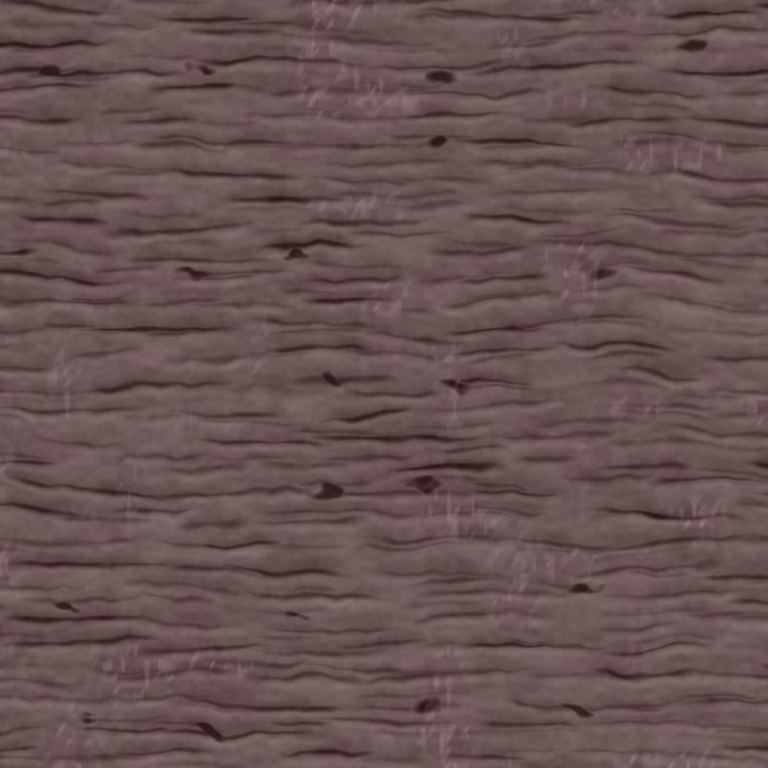
Write a WebGL 2 fragment shader that draws this texture.

```glsl
#version 300 es
precision highp float;
// Weathered brown bark: staggered rows of tapering horizontal cracks, each
// with a soft shadow above and a pale lip below, over mottled strips.
// Scattered ragged pits and patches of pale upright scratches break up the rows.
uniform vec2 u_resolution;
out vec4 fragColor;

float hash(vec2 p) {
    return fract(sin(dot(p, vec2(127.1, 311.7))) * 43758.5453);
}

float noise(vec2 p) {
    vec2 i = floor(p), f = fract(p);
    f = f * f * (3.0 - 2.0 * f);
    return mix(mix(hash(i), hash(i + vec2(1, 0)), f.x),
               mix(hash(i + vec2(0, 1)), hash(i + vec2(1, 1)), f.x), f.y);
}

// Returns crack darkness in x and lip brightness in y, for a grid of cells.
vec2 cracks(vec2 p, vec2 grid) {
    vec2 result = vec2(0.0);
    float row = floor(p.y * grid.y);
    for (int j = -1; j <= 1; j++) {
        float y = row + float(j);
        float stagger = hash(vec2(y, 7.3));
        float column = floor(p.x * grid.x + stagger);
        for (int i = -1; i <= 1; i++) {
            vec2 id = vec2(column + float(i), y);
            vec2 jitter = vec2(hash(id + 13.1), hash(id + 41.7)) - 0.5;
            vec2 centre = (id + 0.5 + jitter * 0.55 - vec2(stagger, 0.0)) / grid;
            vec2 d = p - centre;
            float halfLength = mix(0.32, 0.70, hash(id + 5.9)) / grid.x;
            d.y -= d.x * (hash(id + 23.3) - 0.5) * 0.14;
            float taper = smoothstep(1.0, 0.45, abs(d.x) / halfLength);
            // Thickness and depth swell and fade along the crack
            float swell = noise(vec2(p.x * 28.0, y * 3.7));
            float depth = taper * mix(0.45, 1.1, hash(id + 67.2)) * (0.7 + 0.5 * swell);
            float width = 0.0026 + 0.0026 * swell;
            float core = exp(-d.y * d.y / (width * width));
            float shadow = 0.55 * exp(-abs(d.y) / (d.y > 0.0 ? 0.011 : 0.004));
            float lip = exp(-pow((d.y + 0.010) / 0.0045, 2.0));
            result = max(result, vec2(max(core, shadow) * depth, lip * taper));
        }
    }
    return result;
}

// Sparse ragged holes, slanted and wider than tall.
float pits(vec2 p) {
    const vec2 grid = vec2(6.0, 7.0);
    vec2 id = floor(p * grid);
    vec2 jitter = vec2(hash(id + 3.1), hash(id + 9.4)) - 0.5;
    vec2 q = p - (id + 0.5 + jitter * 0.4) / grid;
    q /= vec2(0.029, 0.015) * mix(0.6, 1.0, hash(id + 17.6));
    q.x += q.y * (hash(id + 29.8) - 0.5) * 1.6;
    float r = length(q) + (noise(p * vec2(70.0, 110.0)) - 0.5) * 0.9;
    return 1.1 * smoothstep(1.0, 0.2, r) * step(hash(id + 51.5), 0.5);
}

void main() {
    vec2 uv = gl_FragCoord.xy / u_resolution.y;

    // Waviness shared by all cracks, from broad to fine
    vec2 p = uv;
    p.y += 0.018 * (noise(uv * vec2(5.0, 9.0)) - 0.5);
    p.y += 0.010 * (noise(uv * vec2(17.0, 24.0) + 31.0) - 0.5);
    p.y += 0.005 * (noise(uv * vec2(48.0, 55.0) + 77.0) - 0.5);

    // Mottled strips, fine flecks and grain
    float tone = 0.440;
    tone += 0.045 * (noise(p * vec2(10.0, 50.0) + 11.0) - 0.5);
    tone += 0.055 * (noise(p * vec2(36.0, 105.0) + 57.0) - 0.5);
    tone += 0.035 * (noise(uv * vec2(95.0, 120.0) + 83.0) - 0.5);
    tone += 0.025 * (noise(uv * 200.0) - 0.5);

    // Cracks weaken where the surface is scuffed
    float scuff = smoothstep(0.58, 0.85, noise(uv * vec2(12.0, 15.0) + 19.0));
    vec2 crack = cracks(p, vec2(5.0, 29.0));
    vec2 faint = cracks(p + vec2(3.37, 5.61), vec2(7.0, 25.0));
    crack = max(crack, faint * vec2(0.6, 0.5));
    float dark = max(crack.x * (1.0 - 0.35 * scuff), pits(p));
    tone += 0.042 * crack.y * (1.0 - min(dark, 1.0));

    // Pale upright and leaning scratches inside the scuffs
    float upright = noise(uv * vec2(125.0, 45.0) + 5.0);
    float leaning = noise(vec2(uv.x - uv.y * 0.5, uv.y) * vec2(110.0, 60.0) + 71.0);
    float scratch = smoothstep(0.60, 0.95, max(upright, leaning)) * scuff;
    tone += 0.085 * scratch - 0.015 * scuff;

    tone -= 0.215 * min(dark, 1.1);

    // Strips lean warm grey, scuffs and small patches lean faintly purple
    float purple = smoothstep(0.4, 0.8, noise(uv * vec2(16.0, 30.0) + 43.0));
    purple = max(purple, scuff);
    vec3 colour = tone + mix(vec3(0.0, -0.084, -0.092), vec3(0.0, -0.094, -0.078), purple);
    fragColor = vec4(clamp(colour, 0.0, 1.0), 1.0);
}
```
